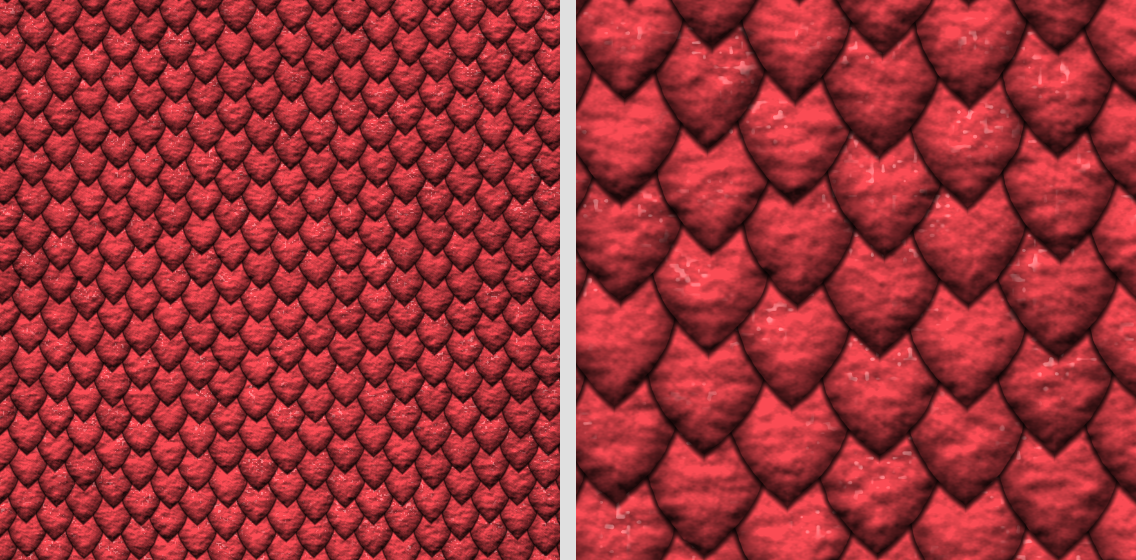
Left: the whole. Right: its middle third, enlarged.
This pattern is drawn by a Shadertoy shader. Its source:

```glsl
// Overlapping red reptile scales: a staggered lattice of pointed, domed shapes
// painted from the lowest layer to the highest, each shading the one beneath.
// Fractal noise gives the leathery relief, wet glints and uneven light.

#define ACROSS 9.65         // scales per row
#define DOWN 16.6           // scales per column
#define HALF_WIDTH 0.335    // widest half width, in column pitches
#define TAPER 0.95          // height of the pointed part, in row pitches
#define JITTER 0.05         // random shift of each scale
#define WARP 0.05           // slow drift of the lattice
#define LEAN 0.02           // sideways lean of the columns
#define RELIEF 1.05         // strength of the leathery bumps
#define RIM 0.024           // width of the rounded edge
#define SHADOW 0.004        // shadow reach below an edge
#define TINT vec3(1.0, 0.300, 0.335)

float hash(vec2 p) {
    return fract(sin(dot(p, vec2(127.1, 311.7))) * 43758.5453);
}

float noise(vec2 p) {
    vec2 i = floor(p), f = fract(p);
    f = f * f * (3.0 - 2.0 * f);
    return mix(mix(hash(i), hash(i + vec2(1, 0)), f.x),
               mix(hash(i + vec2(0, 1)), hash(i + vec2(1, 1)), f.x), f.y);
}

float fbm(vec2 p) {
    float sum = 0.0, amp = 0.5;
    for (int i = 0; i < 4; i++) {
        sum += amp * noise(p);
        p = mat2(1.6, 1.2, -1.2, 1.6) * p + 7.3;
        amp *= 0.52;
    }
    return sum;
}

// Signed distance to the scale edge in canvas units, positive inside.
// q is measured from the tip, in pitches; width receives the half width at q.y.
float scaleEdge(vec2 q, float size, out float width) {
    float rest = 1.0 - min(q.y / TAPER, 1.0);
    width = HALF_WIDTH * size * (1.0 - rest * rest);
    float slope = 2.0 * HALF_WIDTH * size * rest / TAPER * DOWN / ACROSS;
    return (width - abs(q.x)) / ACROSS / sqrt(1.0 + slope * slope);
}

void mainImage(out vec4 fragColor, in vec2 fragCoord) {
    vec2 uv = fragCoord / iResolution.y;
    float aa = 0.7 / iResolution.y;

    // Lattice coordinates with a lean and a slow drift
    vec2 drift = vec2(noise(uv * 3.0 + 4.0), noise(uv * 3.5 + 19.0)) - 0.5;
    vec2 p = uv * vec2(ACROSS, DOWN) - vec2(0.5, 0.1);
    p.x -= LEAN * ACROSS * (uv.y - 0.55);
    p += 2.0 * WARP * drift * vec2(1.0, 1.6);

    // Leathery relief lit from above, and fine glints
    vec2 skin = uv * vec2(72.0, 104.0);
    float grain = fbm(skin);
    float bump = (grain - fbm(skin + vec2(-0.12, 0.38))) * RELIEF;
    float glint = smoothstep(0.66, 0.9, noise(uv * vec2(310.0, 340.0)))
                * smoothstep(0.45, 0.7, noise(uv * 42.0 + 11.0));
    float ragged = (grain - 0.47) * 0.002;

    // Broad light: brighter low and left of centre
    vec2 fromGlow = uv - vec2(0.4, 0.2);
    float glow = 0.96 + 0.12 * exp(-7.0 * dot(fromGlow, fromGlow))
               + 0.10 * (noise(uv * 4.0 + 31.0) - 0.5);

    vec3 col = vec3(0.0);
    float firstRow = floor(2.0 * p.y);
    for (int k = -3; k <= 1; k++) {
        // Nearest scale of this half row
        float row = firstRow + float(k);
        float stagger = 0.5 * mod(row, 2.0);
        vec2 id = vec2(floor(p.x - stagger + 0.5), row);
        vec2 shift = vec2(hash(id + 3.1), hash(id + 8.7)) - 0.5;
        vec2 q = p - vec2(id.x + stagger, 0.5 * row) - JITTER * shift;
        float size = 1.0 + 0.06 * (hash(id + 5.3) - 0.5);
        float width;
        float d = scaleEdge(q, size, width) + ragged;

        // Dome: lower flanks turn away from the light, the crown faces it
        float dome = sqrt(smoothstep(-0.001, RIM, d));
        float side = clamp(q.x / max(width, 0.05), -1.0, 1.0);
        float height = smoothstep(0.05, 0.9, q.y);
        float light = 0.80 - (1.0 - dome) * mix(0.64, 0.48, height);
        light *= mix(0.82, 1.03, height) * (1.0 - 0.07 * side);
        light *= glow * (0.93 + 0.14 * hash(id + 1.9));
        light += bump * (0.5 + 0.5 * dome);
        vec3 skinCol = TINT * clamp(light, 0.1, 0.98);
        skinCol += vec3(0.15, 0.25, 0.24) * glint * dome * smoothstep(0.35, 0.8, q.y);

        // Shadow on the layer beneath, then the scale itself
        col *= mix(0.25, 1.0, smoothstep(0.0, SHADOW, -d));
        col = mix(col, skinCol, smoothstep(-aa, aa, d));
    }
    fragColor = vec4(clamp(col, 0.0, 1.0), 1.0);
}
```
